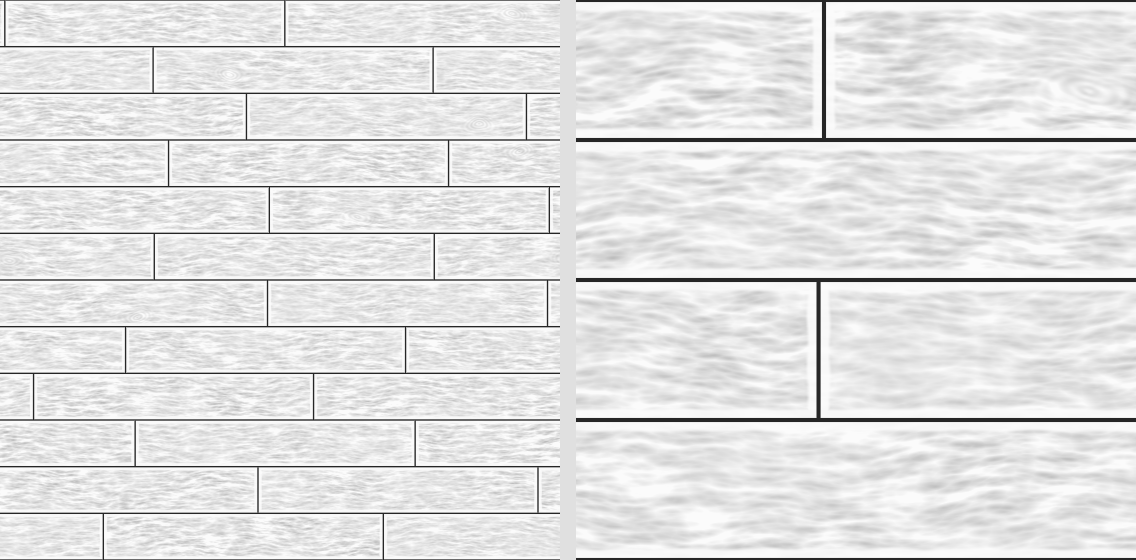
Left, the full canvas; right, a detail of the centre.
Write a WebGL 1 fragment shader that draws this texture map.

```glsl
precision highp float;
// White-washed timber planks in 12 courses of two, with thin dark joints and pale rims.
// Layered sines stagger the courses and bend the grain; stretched cellular noise
// draws the streaks in plank-local space, so every plank continues across the canvas edge.

uniform vec2 u_resolution;

const float TAU = 6.2831853;
const float COURSES = 12.0;
const float PLANKS = 2.0;
const float ASPECT = COURSES / PLANKS;   // plank length in plank heights
const float JOINT_HALF = 0.00122;
const float RIM_START = 0.0052;
const float RIM_END = 0.0080;

const float JOINT_TONE = 0.15;
const float RIM_TONE = 0.985;
const float WOOD_TONE = 0.912;

vec2 hash2(vec2 p) {
  vec3 q = fract(vec3(p.xyx) * vec3(0.1031, 0.1030, 0.0973));
  q += dot(q, q.yzx + 33.33);
  return fract((q.xx + q.yz) * q.zy);
}

// Distance to the nearest scattered cell point.
float cellular(vec2 p, float seed) {
  vec2 cell = floor(p);
  vec2 f = p - cell;
  float nearest = 4.0;
  for (int j = -1; j <= 1; j++) {
    for (int i = -1; i <= 1; i++) {
      vec2 o = vec2(float(i), float(j));
      vec2 d = o + hash2(cell + o + seed * vec2(37.0, 17.0)) - f;
      nearest = min(nearest, dot(d, d));
    }
  }
  return sqrt(nearest);
}

// Joint position of a course, as a fraction of a plank: half bond plus uneven drift.
float courseStagger(float course) {
  float a = TAU * course / COURSES;
  float drift = -0.012 - 0.029 * cos(a) - 0.032 * cos(2.0 * a)
              - 0.063 * sin(3.0 * a + 0.44) - 0.027 * sin(4.0 * a + 0.3)
              + 0.072 * sin(5.0 * a - 0.51) + 0.012 * cos(6.0 * a);
  return 0.5 + 0.5 * mod(course, 2.0) + drift;
}

// Slow waviness of the fibres along a plank.
float fibreBend(vec2 p, float seed) {
  return 0.045 * sin(p.x * 1.3 + seed * 2.1)
       + 0.022 * sin(p.x * 3.1 + p.y * 4.0 + seed * 5.3)
       + 0.010 * sin(p.x * 8.7 - p.y * 7.0 + seed * 1.7);
}

// Three scales of streaks, roughly centred on zero.
float streaks(vec2 p, float seed) {
  float broad = cellular(p * vec2(1.7, 11.0), seed);
  float medium = cellular(p * vec2(3.6, 18.0), seed + 31.0);
  float fine = cellular(p * vec2(8.0, 25.0), seed + 67.0);
  return 0.46 * broad + 0.33 * medium + 0.21 * fine - 0.45;
}

// Tone of the wood; p is in plank heights from the lower left corner.
float woodTone(vec2 p, float seed) {
  vec2 place = hash2(vec2(seed * 3.0 + 5.0, 11.0));
  vec2 nature = hash2(vec2(seed * 7.0 + 2.0, 29.0));

  // An occasional knot pushes the fibres apart and leaves faint rings.
  float hasKnot = step(0.68, nature.x);
  vec2 toKnot = p - vec2(0.4 + place.x * (ASPECT - 0.8), 0.2 + 0.6 * place.y);
  toKnot.y += 0.03 * sin(p.x * 9.0 + seed);
  float r = length(toKnot * vec2(1.0, 2.1));
  float reach = hasKnot * exp(-9.0 * r * r);
  float rings = sin(r * 62.0 + 1.5 * sin(p.x * 11.0)) * reach;

  vec2 q = p + vec2(0.0, fibreBend(p, seed) - 0.7 * toKnot.y * reach);
  float grain = streaks(q, seed) * (1.0 - 0.5 * reach);
  float patches = 0.82 + 0.22 * sin(p.x * 1.9 + seed * 3.7) * sin(p.y * 4.3 + seed);
  float contrast = mix(0.38, 0.56, nature.y) * patches;
  return clamp(WOOD_TONE + contrast * grain + 0.035 * rings, 0.74, 0.985);
}

void main() {
  vec2 uv = gl_FragCoord.xy / u_resolution;
  float pixel = 1.0 / min(u_resolution.x, u_resolution.y);

  // Find the plank and the position inside it.
  float course = mod(floor(uv.y * COURSES), COURSES);
  float along = uv.x * PLANKS - courseStagger(course);
  float plank = mod(floor(along), PLANKS);
  vec2 local = vec2(fract(along), fract(uv.y * COURSES));
  float seed = course + COURSES * plank + 1.0;

  // Distance to the plank edge in canvas units.
  vec2 toEdge = min(local, 1.0 - local) / vec2(PLANKS, COURSES);
  float edge = min(toEdge.x, toEdge.y);

  vec2 p = local * vec2(ASPECT, 1.0);
  float ragged = 0.0006 * sin(p.x * 13.0 + seed) * sin(p.y * 17.0 + seed * 2.0);
  float inside = smoothstep(RIM_START, RIM_END, edge + ragged);
  float tone = mix(RIM_TONE, woodTone(p, seed), 0.12 + 0.88 * inside);

  float joint = clamp(0.5 + (JOINT_HALF - edge) / pixel, 0.0, 1.0);
  tone = mix(tone, JOINT_TONE, joint);
  gl_FragColor = vec4(vec3(tone), 1.0);
}
```
